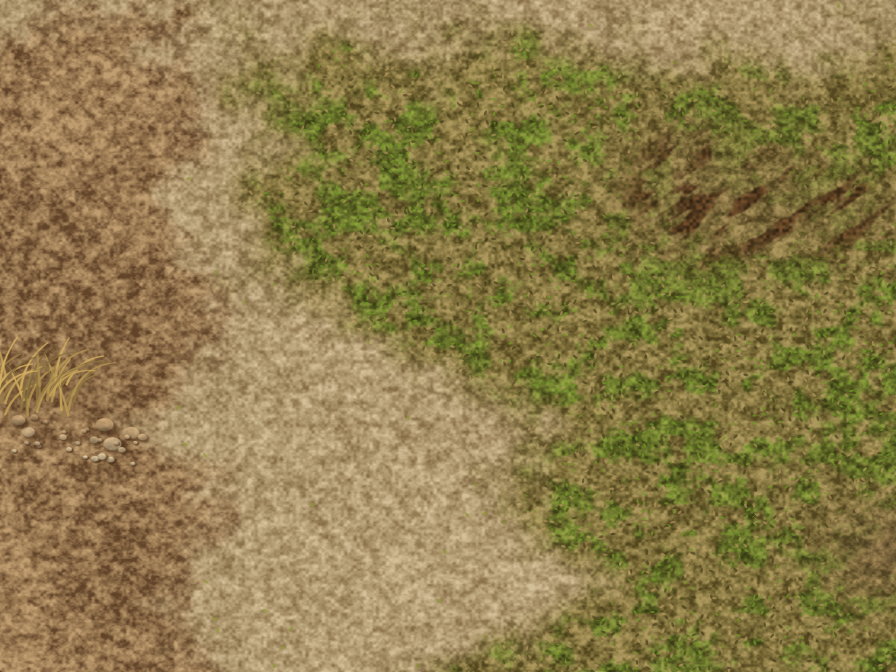
Give the GLSL for this texture, as a Shadertoy shader.

```glsl
// Dry ground seen from above: cracked dirt, pale sand and patchy grass.

const vec3 SAND_DARK = vec3(0.53, 0.43, 0.28);
const vec3 SAND_MID = vec3(0.69, 0.60, 0.44);
const vec3 SAND_LIGHT = vec3(0.83, 0.75, 0.60);
const vec3 DIRT_DARK = vec3(0.37, 0.25, 0.15);
const vec3 DIRT_MID = vec3(0.58, 0.45, 0.30);
const vec3 DIRT_LIGHT = vec3(0.75, 0.61, 0.43);
const vec3 TURF_DARK = vec3(0.33, 0.28, 0.12);
const vec3 TURF_MID = vec3(0.51, 0.45, 0.24);
const vec3 TURF_LIGHT = vec3(0.68, 0.60, 0.37);
const vec3 LEAF = vec3(0.39, 0.53, 0.13);
const vec3 STRAW = vec3(0.80, 0.66, 0.36);
const vec3 SOIL = vec3(0.30, 0.19, 0.10);
const float DIRT_EDGE = 0.265;   // mean width of the dirt strip
const float DIRT_PERIOD = 0.271; // spacing of its bulges
const int BLADES = 44;
const int PEBBLES = 30;

float hash(vec2 p) {
    vec3 q = fract(p.xyx * 0.1031);
    q += dot(q, q.yzx + 33.33);
    return fract((q.x + q.y) * q.z);
}

vec2 hash2(vec2 p) { return vec2(hash(p), hash(p + 57.3)); }

float noise(vec2 p) {
    vec2 i = floor(p), f = fract(p);
    f = f * f * (3.0 - 2.0 * f);
    return mix(mix(hash(i), hash(i + vec2(1, 0)), f.x),
               mix(hash(i + vec2(0, 1)), hash(i + vec2(1, 1)), f.x), f.y);
}

float fbm(vec2 p) {
    return 0.5 * noise(p) + 0.3 * noise(p * 2.1 + 17.0) + 0.2 * noise(p * 4.3 + 41.0);
}

vec3 ramp(vec3 dark, vec3 mid, vec3 light, float t) {
    return mix(mix(dark, mid, clamp(2.0 * t, 0.0, 1.0)), light, clamp(2.0 * t - 1.0, 0.0, 1.0));
}

float blob(vec2 p, vec2 center, vec2 radius) {
    vec2 q = (p - center) / radius;
    return exp(-dot(q, q));
}

// One turned sliver in each grid cell, present with the given chance
float flecks(vec2 p, float scale, float chance, float seed) {
    vec2 cell = floor(p * scale);
    vec2 q = fract(p * scale) - 0.5 - 0.4 * (hash2(cell + seed) - 0.5);
    float a = 6.2832 * hash(cell + seed + 9.0);
    q = mat2(cos(a), -sin(a), sin(a), cos(a)) * q;
    float d = length(q * vec2(1.0, 2.0));
    return smoothstep(0.40, 0.16, d) * step(hash(cell + seed + 23.0), chance);
}

// Coverage of a bowed stroke that thins toward its tip
float stroke(vec2 p, vec2 a, vec2 b, float bow, float width) {
    vec2 ab = b - a;
    float t = clamp(dot(p - a, ab) / dot(ab, ab), 0.0, 1.0);
    vec2 onCurve = a + ab * t + vec2(-ab.y, ab.x) * bow * 4.0 * t * (1.0 - t);
    float w = width * (1.0 - 0.6 * t);
    return smoothstep(w + 0.0015, w - 0.001, length(p - onCurve));
}

void mainImage(out vec4 fragColor, in vec2 fragCoord) {
    vec2 p = fragCoord / iResolution.y;
    float depth = 1.0 - p.y;
    float wobble = fbm(p * 14.0) - 0.5;
    float fine = fbm(p * vec2(75.0, 95.0)) - 0.5;
    float grit = noise(p * 210.0) - 0.5;
    float broad = noise(p * 6.0 + 5.0) - 0.5;

    // Sand with pale grains and rare green specks
    vec3 color = ramp(SAND_DARK, SAND_MID, SAND_LIGHT, 0.5 + 1.1 * fine + 0.55 * grit + 0.15 * broad);
    color = mix(color, vec3(0.56, 0.60, 0.20), 0.7 * flecks(p, 70.0, 0.012, 3.0));

    // Dirt strip with scalloped edge and flaky cracks
    float dirtEdge = DIRT_EDGE + 0.035 * cos(6.2832 * (depth - 0.205) / DIRT_PERIOD);
    float dirtMask = smoothstep(-0.06, 0.05, dirtEdge - p.x + 0.22 * wobble);
    dirtMask *= smoothstep(-0.01, 0.05, depth - 0.015 + 0.12 * wobble);
    float crack = smoothstep(0.09, 0.0, abs(fbm(p * vec2(28.0, 44.0) + 71.0) - 0.5));
    float dirtTone = 0.52 + 1.4 * fine + 0.5 * grit + 0.35 * broad - 0.22 * crack * noise(p * 25.0);
    color = mix(color, ramp(DIRT_DARK, DIRT_MID, DIRT_LIGHT, dirtTone), 0.92 * dirtMask);

    // Grass field bounded by a stepped diagonal and a bare top margin
    float turfEdge = 0.39 + 0.38 * smoothstep(0.39, 0.62, depth);
    turfEdge += 0.10 * blob(vec2(depth, 0.0), vec2(0.88, 0.0), vec2(0.08)) - 0.10 * smoothstep(0.91, 1.0, depth);
    float topEdge = 0.06 + 0.035 * blob(vec2(p.x, 0.0), vec2(1.03, 0.0), vec2(0.13));
    float inside = min(p.x - turfEdge, 1.2 * (depth - topEdge)) + 0.22 * wobble;
    float turfMask = smoothstep(-0.08, 0.06, inside);
    vec3 turf = ramp(TURF_DARK, TURF_MID, TURF_LIGHT, 0.52 + 1.4 * fine + 0.65 * grit);
    float clump = smoothstep(0.44, 0.64, fbm(p * vec2(24.0, 30.0) + 31.0));

    // Brown bare patches thin out the leaves
    float bare = blob(p, vec2(1.04, 0.71), vec2(0.11, 0.10)) + 0.8 * blob(p, vec2(1.23, 0.69), vec2(0.12, 0.07));
    float worn = blob(p, vec2(1.32, 0.18), vec2(0.09, 0.07));
    float lush = smoothstep(-0.02, 0.09, inside) * (1.0 - 0.75 * clamp(bare + worn, 0.0, 1.0));
    turf = mix(turf, LEAF * (0.82 + 0.9 * fine + 0.5 * grit), 0.6 * clump * lush);
    turf = mix(turf, LEAF * 1.12, 0.75 * flecks(p, 85.0, 0.12 + 0.4 * clump, 11.0) * lush);
    turf = mix(turf, TURF_DARK * 0.8, 0.65 * flecks(p + 0.31, 75.0, 0.22, 47.0) * lush);
    turf = mix(turf, vec3(0.74, 0.61, 0.39), 0.6 * flecks(p + 0.17, 80.0, 0.17, 83.0));
    turf = mix(turf, DIRT_MID * (0.8 + fine), 0.6 * clamp(worn + 0.5 * bare, 0.0, 1.0));

    // Dark slanted twigs across the bare patches
    vec2 along = mat2(0.83, -0.56, 0.56, 0.83) * p;
    float twigs = smoothstep(0.52, 0.72, fbm(along * vec2(13.0, 48.0) + 7.0) + 0.12 * bare);
    turf = mix(turf, SOIL * (1.0 + grit), 0.85 * twigs * smoothstep(0.15, 0.7, bare));
    color = mix(color, turf, turfMask);

    // Pebbles on the dirt, each with a cast shadow
    for (int i = 0; i < PEBBLES; i++) {
        vec2 r = hash2(vec2(float(i), 4.0));
        vec2 center = vec2(0.02 + 0.20 * r.x, 0.385 - 0.06 * r.y - 0.02 * r.x);
        float size = mix(0.003, 0.012, pow(hash(vec2(float(i), 8.0)), 3.0));
        vec2 q = (p - center) * vec2(0.8, 1.1);
        float shadow = smoothstep(size * 1.5, size * 0.7, length(q + size * vec2(-0.4, 0.5)));
        color = mix(color, SOIL, 0.6 * shadow);
        vec3 stone = mix(DIRT_LIGHT, SAND_LIGHT, r.y) * (0.88 + 0.2 * q.y / size + 0.4 * fine);
        color = mix(color, stone, smoothstep(size + 0.001, size - 0.0015, length(q)));
    }

    // Straw tuft arching in from the left border
    color = mix(color, SOIL, 0.35 * blob(p, vec2(0.04, 0.42), vec2(0.09, 0.035)));
    for (int i = 0; i < BLADES; i++) {
        vec2 r = hash2(vec2(float(i), 15.0));
        vec2 s = hash2(vec2(float(i), 29.0));
        vec2 root = vec2(-0.03 + 0.14 * r.x, 0.38 + 0.055 * r.y);
        vec2 tip = root + vec2(-0.03 + 0.11 * s.x, 0.035 + 0.055 * s.y * (1.0 - 0.5 * r.x));
        float blade = stroke(p, root, tip, 0.25 * (s.x - 0.2), 0.0018);
        color = mix(color, STRAW * mix(0.6, 1.1, hash(r * 91.0)), 0.85 * blade);
    }

    fragColor = vec4(clamp(color, 0.0, 1.0), 1.0);
}
```
